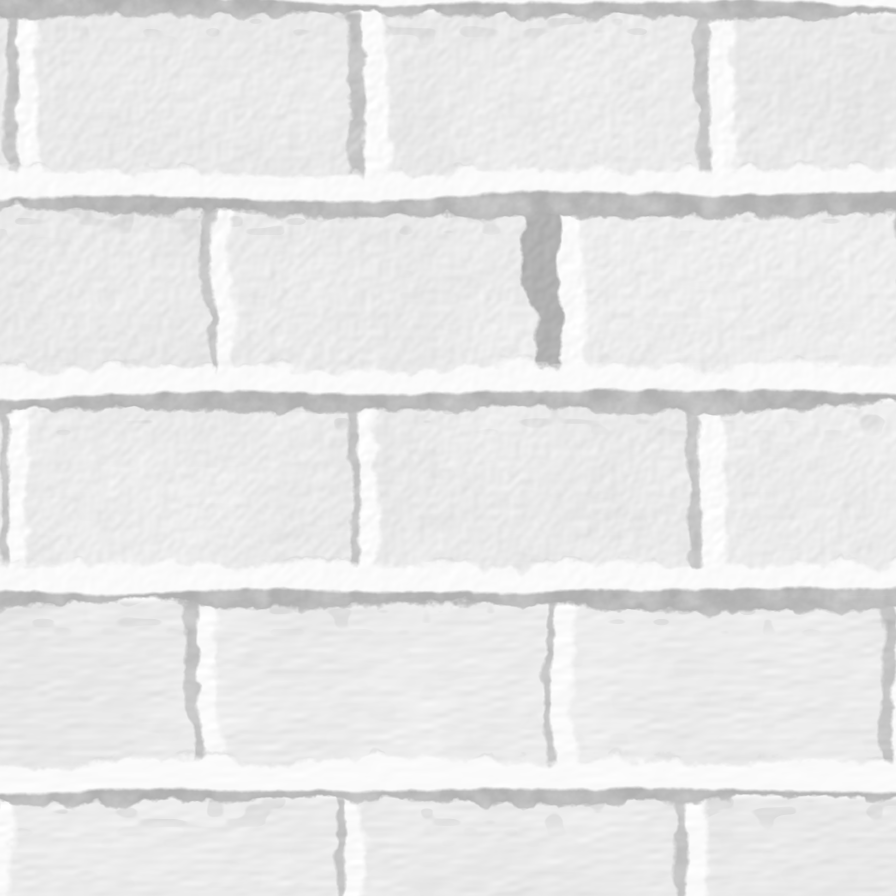
A Shadertoy shader for this texture:

```glsl
// White painted brick wall in running bond. Each bed joint is a bright mortar
// ledge over a wavy shadow; each head joint is a shadow with a lit right side.
// Value noise bends the joints, roughens their edges and embosses the paint.

#define BRICK_SIZE vec2(0.385, 0.219) // pitch across and down
#define WALL_ORIGIN vec2(-0.005, 0.115)
#define BOND_SHIFT 0.225              // offset of odd rows
#define ROW_DRIFT 0.006               // sideways creep per row
#define LEDGE_HEIGHT 0.038
#define HEAD_WIDTH 0.025
#define OPEN_JOINT vec2(1.0, 3.0)     // joint and row of the deep gap
#define GRAIN 0.085
#define PAINT vec3(0.922)
#define HIGHLIGHT vec3(0.982)
#define SHADOW vec3(0.70)
#define HALF_SHADOW vec3(0.82)

float hash(vec2 p) {
    return fract(sin(dot(p, vec2(127.1, 311.7))) * 43758.5453);
}

float noise(vec2 p) {
    vec2 i = floor(p), f = fract(p);
    f = f * f * (3.0 - 2.0 * f);
    return mix(mix(hash(i), hash(i + vec2(1, 0)), f.x),
               mix(hash(i + vec2(0, 1)), hash(i + vec2(1, 1)), f.x), f.y);
}

float fbm(vec2 p) {
    float sum = 0.0, amp = 0.53;
    for (int i = 0; i < 4; i++) {
        sum += amp * noise(p);
        p = p * 2.03 + 17.3;
        amp *= 0.5;
    }
    return sum;
}

// Soft stripe between two distances
float band(float d, float lo, float hi, float soft) {
    return smoothstep(lo - soft, lo + soft, d) * (1.0 - smoothstep(hi - soft, hi + soft, d));
}

// Paint surface height
float relief(vec2 p) {
    return 0.6 * noise(p * 78.0) + 0.55 * noise(p * 150.0 + 9.0);
}

void mainImage(out vec4 fragColor, in vec2 fragCoord) {
    vec2 p = fragCoord / iResolution.xy;
    float soft = max(0.0025, 1.0 / iResolution.y);
    float ragged = fbm(p * 48.0) - 0.5;
    float patches = fbm(p * 9.0) - 0.5;

    // Nearest bed joint, and the row of bricks on this side of it
    float bed = floor((p.y - WALL_ORIGIN.y) / BRICK_SIZE.y + 0.5);
    float bedWave = (noise(vec2(p.x * 5.0, bed * 7.3)) - 0.5) * 0.010;
    float dy = p.y - WALL_ORIGIN.y - bed * BRICK_SIZE.y - bedWave;
    float row = bed + step(0.0, dy);

    // Nearest head joint in that row
    float rowStart = WALL_ORIGIN.x + BOND_SHIFT * mod(row, 2.0) + ROW_DRIFT * row;
    float u = (p.x - rowStart) / BRICK_SIZE.x;
    float joint = floor(u + 0.5);
    vec2 jointId = vec2(joint, row);
    float jointWave = (noise(vec2(p.y * 14.0, joint * 7.1 + row * 3.7)) - 0.5) * 0.012
                    + (hash(jointId + 2.5) - 0.5) * 0.010;
    float dx = p.x - rowStart - joint * BRICK_SIZE.x - jointWave;

    // Brick faces: slight tone change per brick, with cloudy paint
    float brickTone = hash(vec2(floor(u), row) + 5.0) - 0.5;
    vec3 col = PAINT + 0.014 * brickTone + 0.04 * patches;

    // Small chips and dents, denser just below a bed joint
    float nearTop = band(dy, -0.034, 0.0, 0.010);
    float chip = smoothstep(0.70, 0.80, noise(p * vec2(42.0, 85.0)));
    col = mix(col, HALF_SHADOW, chip * (0.08 + 0.40 * nearTop));

    // Head joints: lit mortar, then the shadow at its left
    float headEdge = HEAD_WIDTH + 0.020 * ragged + 0.010 * (hash(jointId) - 0.5);
    col = mix(col, HIGHLIGHT, band(dx, -0.004, headEdge, soft * 1.8));
    float isOpen = 1.0 - step(0.5, distance(jointId, OPEN_JOINT));
    float gap = mix(0.007, 0.017, hash(jointId + 8.1)) + 0.018 * isOpen;
    gap *= 0.65 + 0.7 * noise(vec2(p.y * 22.0, joint * 3.1 + row * 5.9));
    float headShade = band(dx, -gap + 0.014 * ragged, 0.002 + 0.012 * ragged, soft);
    float depth = clamp(0.62 + 0.9 * ragged + isOpen, 0.0, 1.0);
    col = mix(col, mix(HALF_SHADOW, SHADOW, depth), headShade * mix(0.85, 1.0, isOpen));

    // Bed joints: bright ledge with a crumbly upper rim
    float rim = LEDGE_HEIGHT + 0.024 * ragged + 0.016 * patches;
    float ledge = band(dy, -0.004, rim, soft * 1.6);
    float rimShade = band(dy, rim, rim + 0.004, soft) * smoothstep(0.02, 0.2, ragged);
    col = mix(col, HALF_SHADOW, 0.45 * rimShade);
    col = mix(col, HIGHLIGHT, ledge);

    // Shadow under the ledge, uneven in depth and ragged underneath
    float thick = mix(0.003, 0.016, noise(vec2(p.x * 7.0 + 3.0, bed * 5.3)));
    float bedShade = band(dy, -thick + 0.020 * ragged, thick * 0.75 + 0.006 * ragged, soft);
    float bedDepth = clamp(0.75 + 1.3 * ragged, 0.0, 1.0);
    col = mix(col, mix(HALF_SHADOW, SHADOW, bedDepth), bedShade);

    // Embossed grain lit from the upper left; brush streaks on the low rows
    vec2 stretch = row < 1.5 ? vec2(0.42, 1.1) : vec2(1.0);
    float slope = relief(p * stretch) - relief((p + vec2(-0.0024, 0.0024)) * stretch);
    float smoothing = mix(1.0, 0.45, max(ledge, bedShade));
    col += GRAIN * slope * smoothing;

    fragColor = vec4(clamp(col, 0.0, 1.0), 1.0);
}
```
